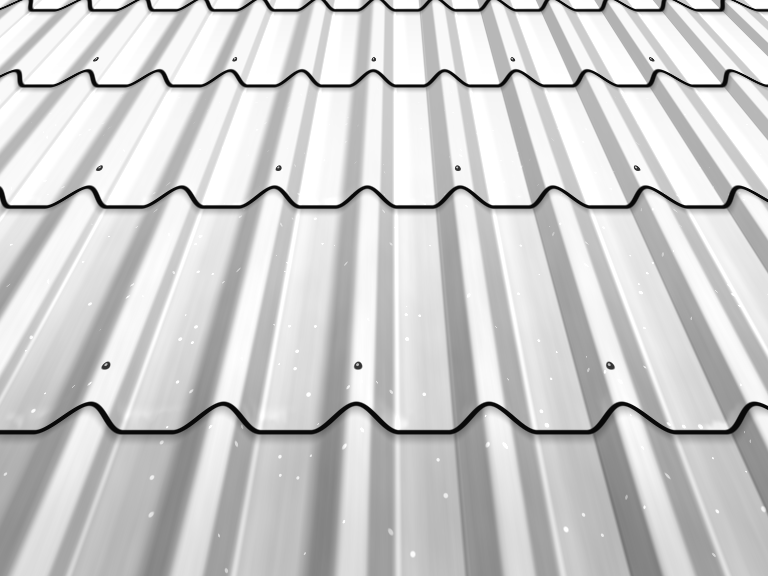
A WebGL 2 fragment shader for this texture:

```glsl
#version 300 es
precision highp float;
// Corrugated metal roof sheets receding in perspective, in shades of grey.
// Screen points map to roof units: u counts ridges across, v counts sheets
// upward. Wavy sheet edges, bands of sheen, screws and wear all use u and v.

uniform vec2 u_resolution;
out vec4 fragColor;

const vec2 VANISH = vec2(0.0156, 1.55);  // vanishing point, x from the centre
const float RIDGE_PITCH = 0.18;          // ridge spacing per unit of depth
const float RIDGE_LIFT = 0.038;          // apparent ridge height per depth
const float SHEET_STEP = 0.3306;         // sheet length in inverse depth
const float FIRST_EDGE = 0.769;          // inverse depth of the nearest edge
const float INK = 0.035;
const float SHADE = 0.51;
const float FLANK = 0.67;
const float SHEEN = 0.975;

float hash(vec2 p) {
    vec3 q = fract(vec3(p.xyx) * 0.1031);
    q += dot(q, q.yzx + 33.33);
    return fract((q.x + q.y) * q.z);
}

// Soft-sided band between a and b
float band(float x, float a, float b, float soft) {
    return smoothstep(a - soft, a + soft, x)
         * (1.0 - smoothstep(b - soft, b + soft, x));
}

// Height of the corrugation: round crests at whole u, flat valleys between
float corrugation(float u) {
    return 1.0 - smoothstep(0.0, 0.32, abs(u - round(u)));
}

// Smooth mottling from layered sines
float mottle(vec2 p) {
    float sum = 0.0, gain = 0.5;
    for (int i = 0; i < 4; i++) {
        sum += gain * sin(p.x + 1.7 * sin(p.y)) * cos(p.y - 0.8 * p.x);
        p = mat2(1.6, 1.2, -1.2, 1.6) * p + 2.3;
        gain *= 0.55;
    }
    return sum;
}

// Sparse round specks, one candidate in each cell
float specks(vec2 p, float share, float radius) {
    vec2 cell = floor(p);
    vec2 centre = 0.3 + 0.4 * vec2(hash(cell + 7.0), hash(cell + 19.0));
    float size = radius * (0.5 + hash(cell + 31.0));
    float spot = 1.0 - smoothstep(size * 0.4, size, length(fract(p) - centre));
    return spot * step(1.0 - share, hash(cell));
}

// Brightness of one sheet; f runs from the crest, side is the signed column
float sheetTone(float f, float side, float height, float along, float seed) {
    float far = smoothstep(0.0, 0.85, height);
    float leftward = smoothstep(-0.5, -3.5, side);
    float rightward = smoothstep(-0.5, 1.0, side);
    float drift = 0.035 * (seed - 0.5);
    float valley = mix(0.75, 0.98, far) + 0.05 * (0.5 - along);
    valley -= 0.09 * leftward * (1.0 - far);

    // Valley, brightening towards its lit foot
    float tone = valley + 0.05 * band(f, 0.32, 0.46, 0.06);
    // Shaded left face, crisp on the right half of the roof
    float soft = mix(0.06, 0.02, rightward);
    float face = band(f, -0.27, -0.07 + drift, soft);
    tone = mix(tone, mix(SHADE, 0.68, far) + 0.06 * seed, face);
    // Sheen along the crest
    float sheen = band(f, -0.05 + drift, 0.12 + drift + 0.1 * leftward, 0.035);
    tone = mix(tone, mix(0.86, SHEEN, smoothstep(0.0, 0.35, height)), sheen);
    // Grey right flank and the thin bright fold at its foot
    float flank = band(f, 0.13 + drift + 0.1 * leftward, 0.28, 0.02);
    tone = mix(tone, mix(FLANK - 0.05, 0.8, far), flank * (1.0 - 0.6 * leftward));
    tone += 0.12 * band(f, 0.295, 0.325, 0.015);
    // Fold line on the left foot
    tone -= 0.18 * rightward * band(f, -0.285, -0.265, 0.012);
    return tone;
}

void main() {
    vec2 p = (gl_FragCoord.xy - vec2(0.5 * u_resolution.x, 0.0)) / u_resolution.y;
    float pixel = 1.0 / u_resolution.y;

    // Roof coordinates, with the depth corrected for the raised ridges
    float depth = VANISH.y - p.y;
    float side = (p.x - VANISH.x) * 0.975 / (RIDGE_PITCH * depth);
    float u = side + 0.276;
    float lift = corrugation(u);
    depth /= 1.0 - RIDGE_LIFT * lift;
    float v = (1.0 / depth - FIRST_EDGE) / SHEET_STEP;
    float sheet = floor(v), along = fract(v);
    float column = floor(u + 0.35);
    float f = u - column;
    float rise = SHEET_STEP * depth * depth;  // screen height of one sheet

    float tone = sheetTone(f, side, p.y, along, hash(vec2(column, sheet) + 50.0));

    // Wear: mottling, long streaks, pale specks and dust at the lower edge
    float wear = 1.0 - smoothstep(0.3, 0.95, p.y);
    tone += 0.025 * wear * mottle(vec2(u * 6.0, v * 5.0));
    tone += 0.018 * wear * mottle(vec2(u * 38.0, v * 2.0));
    tone += 0.2 * wear * specks(vec2(u * 9.0, v * 20.0), 0.1, 0.14);
    float dust = smoothstep(0.1, 0.0, along) * smoothstep(0.1, 0.5, mottle(vec2(u * 4.0, v * 9.0)));
    tone += 0.13 * wear * dust * (1.0 - lift);

    // Screws on every other crest, staggered from sheet to sheet
    vec2 fromScrew = vec2(f * RIDGE_PITCH * depth, (along - 0.13) * rise) / depth;
    float hasScrew = 1.0 - step(0.5, mod(column + sheet, 2.0));
    float head = 1.0 - smoothstep(0.0045, 0.0045 + 1.5 * pixel, length(fromScrew));
    float glint = 1.0 - smoothstep(0.001, 0.003, length(fromScrew - vec2(-0.001, 0.0015)));
    tone = mix(tone, mix(0.2, 0.75, glint), head * hasScrew);

    // Black sheet edge, heavier on the slopes, with a soft shadow below it
    float fromEdge = (v - round(v)) * rise;
    float halfWidth = (0.0012 + 0.002 * depth) * (1.0 + 2.4 * lift * (1.0 - lift));
    float shadow = smoothstep(-0.02 * depth, 0.0, fromEdge) * step(fromEdge, 0.0);
    tone *= 1.0 - 0.28 * shadow;
    float edge = 1.0 - smoothstep(-pixel, pixel, abs(fromEdge) - halfWidth);
    tone = mix(tone, INK, edge);

    fragColor = vec4(vec3(clamp(tone, 0.0, 1.0)), 1.0);
}
```
